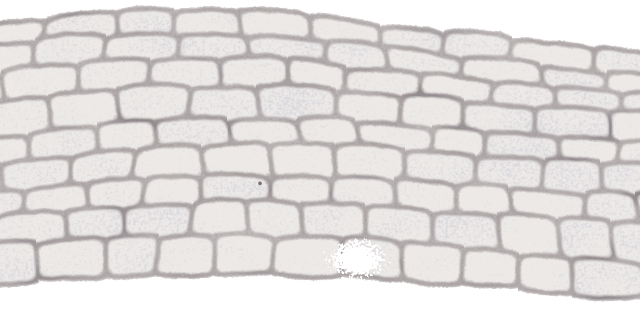
Reproduce this texture procedurally as a Shadertoy shader.

```glsl
// A bowed band of hand-drawn pencil brickwork: nine uneven courses on white paper.
// Course lines are blended between a top and a bottom curve; jittered joints split
// each course, and gradient noise gives the wobble, pencil grain and worn gap.

const vec3 PAPER  = vec3(1.0);
const vec3 BRICK  = vec3(0.925, 0.915, 0.905);
const vec3 SHADE  = vec3(0.84, 0.83, 0.865);
const vec3 PENCIL = vec3(0.66, 0.63, 0.635);
const vec3 DARK   = vec3(0.45, 0.42, 0.44);

const int ROWS = 9;
// Depth of each course line, 0 at the top of the band and 1 at the bottom
const float LEVEL_LEFT[10]  = float[10](0.0, 0.08, 0.19, 0.31, 0.44, 0.55, 0.66, 0.75, 0.86, 1.0);
const float LEVEL_RIGHT[10] = float[10](0.0, 0.10, 0.17, 0.25, 0.36, 0.46, 0.59, 0.71, 0.87, 1.0);
// First joint and brick length of each course
const float PHASE[9] = float[9](0.13, 0.08, 0.234, 0.18, 0.08, 0.195, 0.065, 0.195, 0.13);
const float PITCH[9] = float[9](0.213, 0.228, 0.215, 0.213, 0.208, 0.213, 0.194, 0.192, 0.186);

vec2 hash2(vec2 p) {
    vec3 q = fract(p.xyx * vec3(0.1031, 0.1030, 0.0973));
    q += dot(q, q.yzx + 33.33);
    return fract((q.xx + q.yz) * q.zy);
}

float cornerGradient(vec2 cell, vec2 offset) {
    return dot(hash2(cell) * 2.0 - 1.0, offset);
}

float gradientNoise(vec2 p) {
    vec2 i = floor(p), f = p - i;
    vec2 w = f * f * f * (f * (f * 6.0 - 15.0) + 10.0);
    vec2 e = vec2(1.0, 0.0);
    float low  = mix(cornerGradient(i, f), cornerGradient(i + e, f - e), w.x);
    float high = mix(cornerGradient(i + e.yx, f - e.yx), cornerGradient(i + 1.0, f - 1.0), w.x);
    return mix(low, high, w.y);
}

float smoothMin(float a, float b, float k) {
    float h = max(k - abs(a - b), 0.0) / k;
    return min(a, b) - h * h * k * 0.25;
}

// Jittered, leaning joint, in brick lengths; v runs from -0.5 to 0.5 up the course
float jointAt(float k, int row, float v) {
    vec2 h = hash2(vec2(k + 11.0, float(row) * 7.0 + 3.0)) - 0.5;
    return k + 0.24 * h.x + 0.16 * h.y * v;
}

// Returns brick index, position along the brick, and distance to its nearest joint
vec3 brickAt(float x, int row, float v) {
    float t = (x - PHASE[row]) / PITCH[row];
    float k = floor(t + 0.5);
    float nearJoint = jointAt(k, row, v);
    float side = t < nearJoint ? -1.0 : 1.0;
    float farJoint = jointAt(k + side, row, v);
    float u = (t - min(nearJoint, farJoint)) / abs(farJoint - nearJoint);
    float gap = min(abs(t - nearJoint), abs(t - farJoint)) * PITCH[row];
    return vec3(k + min(side, 0.0), u, gap);
}

// Height of a course line, arched and stepped over each brick below it
float courseLine(int i, float x) {
    int row = min(i, ROWS - 1);
    vec3 brick = brickAt(x, row, i < ROWS ? 0.5 : -0.5);
    float top = 0.899 + 0.067 * cos(2.0 * x - 1.2);
    float bottom = 0.115 + 0.038 * cos(2.0 * x - 1.4);
    float level = mix(LEVEL_LEFT[i], LEVEL_RIGHT[i], x * 0.5);
    float arch = (i < ROWS ? 0.009 : -0.006) * (1.0 - pow(abs(2.0 * brick.y - 1.0), 3.0));
    vec2 h = hash2(vec2(brick.x + 31.0, float(i) * 5.0 + 2.0)) - 0.5;
    float tilt = 0.011 * h.x + 0.012 * h.y * (brick.y - 0.5);
    float wobble = 0.016 * gradientNoise(vec2(x * 4.0, float(i) * 7.3 + 0.4));
    return mix(top, bottom, level) + arch + tilt + wobble - 0.004;
}

void mainImage(out vec4 fragColor, in vec2 fragCoord) {
    vec2 p = fragCoord / iResolution.y;
    float fine = gradientNoise(p * 125.0);
    float grain = fine + 0.6 * gradientNoise(p * 67.0 + 9.0);
    vec2 q = p + 0.005 * vec2(gradientNoise(p * 22.0), gradientNoise(p * 22.0 + 40.0));

    // Find the course holding this point
    float bandTop = courseLine(0, q.x);
    float above = bandTop, below = courseLine(1, q.x);
    int row = 0;
    for (int i = 1; i < ROWS; i++) {
        if (q.y > below) break;
        row = i;
        above = below;
        below = courseLine(i + 1, q.x);
    }
    float outside = max(q.y - bandTop, row == ROWS - 1 ? below - q.y : -1.0);

    // Distance to the mortar lines, with rounded brick corners
    float v = clamp((q.y - below) / max(above - below, 0.001), 0.0, 1.0) - 0.5;
    vec3 brick = brickAt(q.x, row, v);
    float course = min(abs(q.y - above), abs(q.y - below));
    float d = outside > 0.0 ? outside : smoothMin(course, brick.z, 0.02);

    // Mottled brick face with patches of cool pencil shading
    float patchy = gradientNoise(p * vec2(7.0, 11.0)) + hash2(vec2(brick.x + 5.0, float(row))).x - 0.5;
    float shading = smoothstep(-0.1, 0.7, grain + 0.35 * patchy) * (0.55 + 0.3 * patchy);
    vec3 color = mix(BRICK, SHADE, clamp(shading, 0.0, 1.0));

    // Soft grainy lines, with darker cores where the pencil pressed harder
    float pressure = 0.88 + 0.3 * gradientNoise(p * 6.0) + 0.22 * grain;
    float stroke = 1.0 - smoothstep(0.002, 0.0135, d + 0.004 * grain);
    color = mix(color, PENCIL, clamp(stroke * pressure, 0.0, 1.0));
    float pressed = smoothstep(0.1, 0.45, gradientNoise(p * vec2(4.0, 9.0) + 17.0));
    color = mix(color, DARK, 0.5 * pressed * (1.0 - smoothstep(0.001, 0.007, d)));

    // Stray pencil dot
    float dotEdge = length(p - vec2(0.8125, 0.427));
    color = mix(color, DARK, 1.0 - smoothstep(0.003, 0.008, dotEdge));

    // Ragged paper edge and a worn gap in the lowest course
    float gapEdge = length((p - vec2(1.115, 0.19)) / vec2(0.085, 0.06)) - 0.85;
    float worn = 1.0 - smoothstep(-0.08, 0.08, gapEdge + 0.75 * grain);
    float cut = smoothstep(0.008, 0.012, outside + 0.004 * grain);
    color = mix(color, PAPER, max(cut, worn));

    fragColor = vec4(color, 1.0);
}
```
